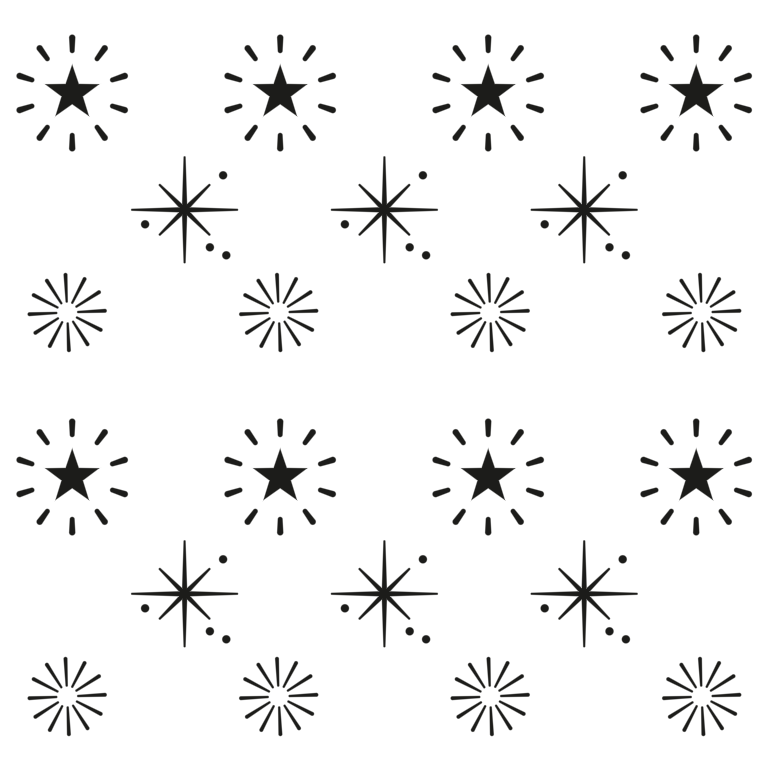
A Shadertoy shader for this pattern:

```glsl
// Rows of ink motifs on white: stars ringed by dashes, eight-ray sparkles with
// dots, and twelve-ray bursts. Each motif is a distance function, folded by
// angle and repeated along its row; the three rows repeat up the canvas.

#define CANVAS 768.0        // design units along the canvas side
#define ROW_GROUP 384.0     // height of one group of three rows
#define STAR_PITCH 208.0
#define SPARKLE_PITCH 199.8
#define BURST_PITCH 211.5
#define STAR_RADIUS 28.5
#define STAR_WAIST 0.395    // inner radius over outer radius
#define DOT_RADIUS 4.1
#define BURST_TILT -0.045
#define EDGE_SOFTNESS 0.85  // half width of the edge, in output pixels
#define INK vec3(0.11, 0.11, 0.10)
#define PAPER vec3(1.0)

const float PI = 3.14159265;

// Repeats a motif along x, limited to count copies; returns local coordinates.
vec2 repeatRow(vec2 p, vec2 first, float pitch, float count) {
    p -= first;
    p.x -= pitch * clamp(round(p.x / pitch), 0.0, count - 1.0);
    return p;
}

// Folds the plane into one of count equal sectors, centred on +y.
vec2 foldAngle(vec2 p, float count, float turn) {
    float sector = 2.0 * PI / count;
    float a = mod(atan(p.x, p.y) - turn + 0.5 * sector, sector) - 0.5 * sector;
    return length(p) * vec2(sin(a), cos(a));
}

// Rounded stroke along +y whose half width runs from widths.x to widths.y.
float taperedStroke(vec2 p, float start, float end, vec2 widths) {
    float h = clamp((p.y - start) / (end - start), 0.0, 1.0);
    return length(p - vec2(0.0, mix(start, end, h))) - mix(widths.x, widths.y, h);
}

float fivePointStar(vec2 p) {
    p = foldAngle(p, 5.0, 0.0);
    p.x = abs(p.x);
    vec2 tip = vec2(0.0, STAR_RADIUS);
    vec2 valley = STAR_RADIUS * STAR_WAIST * vec2(sin(PI / 5.0), cos(PI / 5.0));
    vec2 edge = valley - tip;
    return dot(p - tip, normalize(vec2(-edge.y, edge.x)));
}

float shiningStar(vec2 p) {
    float dashes = taperedStroke(foldAngle(p, 10.0, 0.0), 42.3, 55.3, vec2(2.4, 3.1));
    return min(fivePointStar(p), dashes);
}

float sparkle(vec2 p) {
    float longRays = taperedStroke(foldAngle(p, 4.0, 0.0), 0.0, 52.5, vec2(2.7, 1.0));
    float shortRays = taperedStroke(foldAngle(p, 4.0, PI / 4.0), 0.0, 35.0, vec2(2.6, 1.1));
    float d = min(longRays, shortRays);

    // Loose dots around the rays
    vec2 dots[4] = vec2[4](vec2(38.5, 34.5), vec2(-39.5, -14.5),
                           vec2(25.3, -37.5), vec2(41.7, -45.5));
    for (int i = 0; i < 4; i++) d = min(d, length(p - dots[i]) - DOT_RADIUS);
    return d;
}

float burst(vec2 p) {
    return taperedStroke(foldAngle(p, 12.0, BURST_TILT), 11.0, 37.7, vec2(1.1, 1.9));
}

void mainImage(out vec4 fragColor, in vec2 fragCoord) {
    float unitsPerPixel = CANVAS / iResolution.y;
    vec2 p = fragCoord * unitsPerPixel;
    p.y = mod(p.y, ROW_GROUP);

    // Three rows, from top to bottom of a group
    float d = shiningStar(repeatRow(p, vec2(72.2, 291.0), STAR_PITCH, 4.0));
    d = min(d, sparkle(repeatRow(p, vec2(184.6, 174.2), SPARKLE_PITCH, 3.0)));
    d = min(d, burst(repeatRow(p, vec2(67.2, 71.5), BURST_PITCH, 4.0)));

    // Ink coverage with smoothed edges
    float soft = EDGE_SOFTNESS * unitsPerPixel;
    float ink = 1.0 - smoothstep(-soft, soft, d);
    fragColor = vec4(mix(PAPER, INK, ink), 1.0);
}
```
